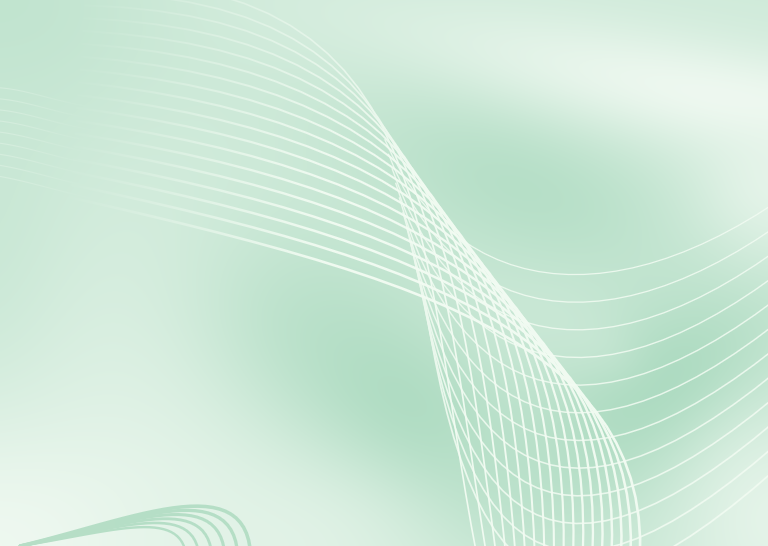
A Shadertoy shader for this background:

```glsl
const int SEGMENTS = 28;
const vec3 DEEP_GREEN = vec3(0.65, 0.845, 0.735);
const vec3 PALE_MINT = vec3(0.94, 0.975, 0.945);
const vec3 LINE_WHITE = vec3(0.95, 0.985, 0.95);
const vec3 LOOP_GREEN = vec3(0.69, 0.86, 0.76);

// Cubic curve given by four control points
struct Curve { vec2 a, b, c, d; };

Curve blendCurves(Curve s, Curve e, float k) {
    return Curve(mix(s.a, e.a, k), mix(s.b, e.b, k), mix(s.c, e.c, k), mix(s.d, e.d, k));
}

vec2 pointOn(Curve q, float t) {
    float s = 1.0 - t;
    return s * s * s * q.a + 3.0 * s * s * t * q.b + 3.0 * s * t * t * q.c + t * t * t * q.d;
}

float segmentDistance(vec2 p, vec2 a, vec2 b) {
    vec2 ab = b - a;
    float h = clamp(dot(p - a, ab) / dot(ab, ab), 0.0, 1.0);
    return length(p - a - ab * h);
}

float curveDistance(vec2 p, Curve q, float margin) {
    // Skip curves whose control box is far away
    vec2 low = min(min(q.a, q.b), min(q.c, q.d)) - margin;
    vec2 high = max(max(q.a, q.b), max(q.c, q.d)) + margin;
    if (any(lessThan(p, low)) || any(greaterThan(p, high))) return 1.0;
    float nearest = 1.0;
    vec2 previous = q.a;
    for (int i = 1; i <= SEGMENTS; i++) {
        vec2 next = pointOn(q, float(i) / float(SEGMENTS));
        nearest = min(nearest, segmentDistance(p, previous, next));
        previous = next;
    }
    return nearest;
}

// Coverage of a family of lines blended from one curve to another
float ribbon(vec2 p, Curve first, Curve last, vec2 bulge, int count, vec2 widths, float pixel) {
    float gaps = 1.0;
    for (int i = 0; i < count; i++) {
        float k = float(i) / float(count - 1);
        Curve q = blendCurves(first, last, k);
        q.c += bulge * 4.0 * k * (1.0 - k);
        float halfWidth = 0.5 * mix(widths.x, widths.y, k);
        float d = curveDistance(p, q, halfWidth + pixel);
        gaps *= 1.0 - clamp((halfWidth - d) / pixel + 0.5, 0.0, 1.0);
    }
    return 1.0 - gaps;
}

// Soft rotated ellipse pulling the tone towards a value
float glow(float tone, vec2 p, vec2 centre, vec2 radii, float angle, float value, float strength) {
    float c = cos(angle), s = sin(angle);
    vec2 q = p - centre;
    q = vec2(c * q.x + s * q.y, c * q.y - s * q.x) / radii;
    return mix(tone, value, strength * exp(-dot(q, q)));
}

float backdropTone(vec2 p) {
    float tone = 0.56;
    // Left side
    tone = glow(tone, p, vec2(0.0, 1.0), vec2(0.30, 0.25), 0.0, 0.33, 0.9);
    tone = glow(tone, p, vec2(0.0, 0.55), vec2(0.15, 0.35), 0.0, 0.42, 0.8);
    tone = glow(tone, p, vec2(0.27, 0.30), vec2(0.25, 0.35), 0.0, 0.72, 0.8);
    tone = glow(tone, p, vec2(0.0, 0.0), vec2(0.50, 0.26), 0.0, 1.0, 0.95);
    // Centre
    tone = glow(tone, p, vec2(0.57, 0.43), vec2(0.20, 0.17), 0.0, 0.35, 0.6);
    tone = glow(tone, p, vec2(0.75, 0.25), vec2(0.32, 0.17), -0.7, 0.1, 0.95);
    tone = glow(tone, p, vec2(0.50, 0.0), vec2(0.30, 0.15), 0.0, 0.82, 0.8);
    tone = glow(tone, p, vec2(0.95, 0.66), vec2(0.33, 0.16), -0.35, 0.2, 0.95);
    tone = glow(tone, p, vec2(1.04, 0.14), vec2(0.18, 0.12), 0.0, 0.35, 0.6);
    // Right side
    tone = glow(tone, p, vec2(1.22, 0.29), vec2(0.26, 0.15), 0.6, 0.03, 0.95);
    tone = glow(tone, p, vec2(1.08, 0.38), vec2(0.10, 0.06), -0.6, 0.5, 0.5);
    tone = glow(tone, p, vec2(1.38, 0.81), vec2(0.65, 0.10), -0.2, 1.0, 0.95);
    tone = glow(tone, p, vec2(1.42, 0.66), vec2(0.14, 0.14), 0.0, 0.9, 0.8);
    return glow(tone, p, vec2(1.42, 0.05), vec2(0.17, 0.20), 0.0, 0.85, 0.95);
}

void mainImage(out vec4 fragColor, in vec2 fragCoord) {
    float pixel = 1.0 / iResolution.y;
    vec2 p = fragCoord * pixel;
    vec3 color = mix(DEEP_GREEN, PALE_MINT, backdropTone(p));

    // Faint strands at the left edge
    Curve strandTop = Curve(vec2(-0.02, 0.84), vec2(0.05, 0.84), vec2(0.10, 0.81), vec2(0.20, 0.80));
    Curve strandLow = Curve(vec2(-0.02, 0.68), vec2(0.05, 0.67), vec2(0.10, 0.65), vec2(0.20, 0.63));
    float strands = ribbon(p, strandTop, strandLow, vec2(0.0), 9, vec2(0.002), pixel);
    color = mix(color, LINE_WHITE, 0.3 * strands * (1.0 - smoothstep(0.0, 0.18, p.x)));

    // Sweeping lines on the right
    Curve sweepTop = Curve(vec2(0.705, 0.744), vec2(0.824, 0.469), vec2(1.099, 0.414), vec2(1.419, 0.628));
    Curve sweepLow = Curve(vec2(0.778, 0.451), vec2(0.861, -0.099), vec2(1.026, -0.209), vec2(1.419, 0.139));
    float sweep = ribbon(p, sweepTop, sweepLow, vec2(0.0), 12, vec2(0.0023, 0.0032), pixel);
    color = mix(color, LINE_WHITE, 0.85 * sweep);

    // Twisted fan falling from upper left to bottom
    Curve fanLow = Curve(vec2(0.13, 0.638), vec2(0.80, 0.487), vec2(1.190, 0.359), vec2(1.172, -0.026));
    Curve fanTop = Curve(vec2(0.16, 1.037), vec2(0.815, 1.037), vec2(0.760, 0.560), vec2(0.875, -0.026));
    float fan = ribbon(p, fanLow, fanTop, vec2(0.055, 0.037), 18, vec2(0.0048, 0.0030), pixel);
    float fanFade = smoothstep(0.08, 0.65, p.x) * mix(1.0, 0.6, smoothstep(0.65, 1.0, p.y));
    color = mix(color, LINE_WHITE, 0.95 * fan * fanFade);

    // Green loops in the lower left corner
    Curve loopOuter = Curve(vec2(0.037, 0.0), vec2(0.238, 0.048), vec2(0.440, 0.139), vec2(0.458, -0.004));
    Curve loopInner = Curve(vec2(0.037, 0.0), vec2(0.200, 0.026), vec2(0.320, 0.066), vec2(0.339, -0.007));
    float loops = ribbon(p, loopOuter, loopInner, vec2(0.0), 6, vec2(0.0065, 0.0045), pixel);
    color = mix(color, LOOP_GREEN, 0.9 * loops);

    fragColor = vec4(color, 1.0);
}
```
